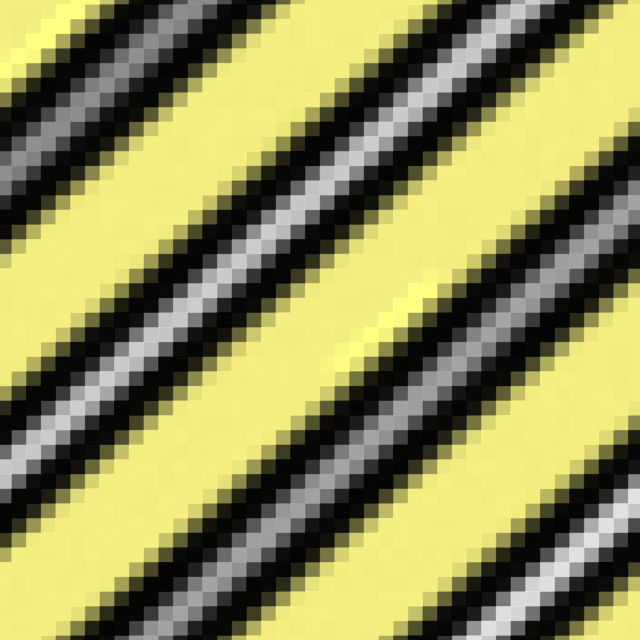
A three.js fragment shader for this pattern:

```glsl
varying vec2 vUv;

float hash(vec2 p) {
  return fract(sin(dot(p, vec2(127.1, 311.7))) * 43758.5453);
}

// Steps from one cell centre to the next, with a narrow soft border
vec2 softCells(vec2 p) {
  vec2 shifted = p - 0.5;
  return floor(shifted) + 0.5 + smoothstep(0.44, 0.56, fract(shifted));
}

vec3 stripes(vec2 uv) {
  vec2 p = vec2(uv.x, 1.0 - uv.y);
  float across = (p.y + 0.9 * p.x - 0.28) / 0.465;
  float along = p.x - 0.9 * p.y;
  float index = floor(across + 0.5);
  float offset = across - index;
  float dist = abs(offset);
  float odd = mod(index, 2.0);

  // Soft black band on yellow
  vec3 yellow = vec3(0.955, 0.935, 0.5);
  vec3 black = vec3(0.022, 0.022, 0.02);
  vec3 color = mix(black, yellow, smoothstep(0.181, 0.327, dist));

  // Grey core, alternately dim and bright
  float core = 1.0 - smoothstep(0.01, 0.13, dist);
  float grey = 0.56 + 0.04 * index + 0.2 * odd;
  color = mix(color, vec3(grey), core);

  // Short glint along the upper edge of the dim stripes
  float glint = 1.0 - smoothstep(0.025, 0.065, abs(offset + 0.35));
  glint *= 1.0 - smoothstep(0.1, 0.19, abs(along - 0.01 - 0.065 * index));
  return color + vec3(0.05, 0.07, 0.01) * glint * (1.0 - odd);
}

void main() {
  // Coarse square cells, cut off by the canvas edge
  float cells = 43.6;
  vec2 corner = vec2(0.79, 0.3);
  vec2 grid = vUv * cells - corner;
  vec3 color = stripes((softCells(grid) + corner) / cells);

  // Faint unevenness from cell to cell
  color += 0.012 * (hash(floor(grid)) - 0.5);
  gl_FragColor = vec4(clamp(color, 0.0, 1.0), 1.0);
}
```
